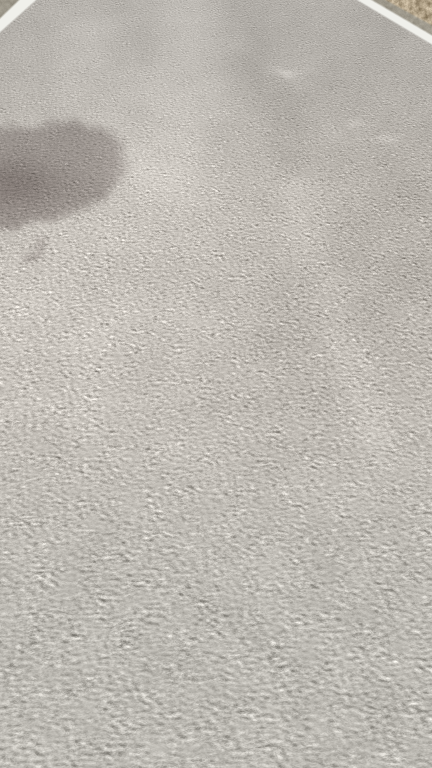
This texture is drawn by a Shadertoy shader. Its source:

```glsl
// Sunlit asphalt road running away from the viewer, with painted edges and a damp patch.
// Broad tone comes from soft blobs and wheel tracks; the stone grain is gradient noise
// in perspective coordinates: clumped relief, sparse dark gaps and bright chips.

const vec3 ROAD_FAR = vec3(0.705, 0.690, 0.667);
const vec3 ROAD_MID = vec3(0.772, 0.752, 0.724);
const vec3 ROAD_NEAR = vec3(0.738, 0.727, 0.700);
const vec3 PAINT = vec3(0.94, 0.94, 0.92);
const vec3 SHOULDER = vec3(0.62, 0.60, 0.55);
const vec3 VERGE = vec3(0.70, 0.64, 0.54);
const vec3 DAMP_TINT = vec3(0.755, 0.735, 0.735);

const vec2 VANISH = vec2(0.22, 1.35);       // vanishing point of the grain
const vec2 GRAIN_FREQ = vec2(135.0, 235.0); // stones across and along the road
const float RELIEF_GAIN = 0.095;
const float FINE_GAIN = 0.120;
const float GAP_GAIN = 0.130;
const float CHIP_GAIN = 0.110;
const float MOTTLE_GAIN = 0.050;
const float EDGE_SOFT = 0.0018;

vec2 hashGradient(vec2 cell) {
    vec3 q = fract(cell.xyx * vec3(0.1031, 0.1030, 0.0973));
    q += dot(q, q.yzx + 33.33);
    float angle = 6.2832 * fract((q.x + q.y) * q.z);
    return vec2(cos(angle), sin(angle));
}

float gradientNoise(vec2 p) {
    vec2 i = floor(p), f = p - i;
    vec2 u = f * f * f * (f * (f * 6.0 - 15.0) + 10.0);
    vec2 e = vec2(0.0, 1.0);
    float a = dot(hashGradient(i), f);
    float b = dot(hashGradient(i + e.yx), f - e.yx);
    float c = dot(hashGradient(i + e.xy), f - e.xy);
    float d = dot(hashGradient(i + e.yy), f - e.yy);
    return mix(mix(a, b, u.x), mix(c, d, u.x), u.y);
}

float fbm(vec2 p) {
    float sum = 0.0, gain = 0.6;
    for (int k = 0; k < 4; k++) {
        sum += gain * gradientNoise(p);
        p = p * 2.03 + 17.3;
        gain *= 0.55;
    }
    return sum;
}

float blob(vec2 p, vec2 centre, vec2 radius) {
    vec2 q = (p - centre) / radius;
    return exp(-dot(q, q));
}

// Soft streak along a segment.
float streak(vec2 p, vec2 a, vec2 b, float width) {
    vec2 pa = p - a, ba = b - a;
    float d = length(pa - ba * clamp(dot(pa, ba) / dot(ba, ba), 0.0, 1.0)) / width;
    return exp(-d * d);
}

// Coverage of the half plane to the left of the direction a to b.
float leftOf(vec2 p, vec2 a, vec2 b) {
    vec2 n = normalize(vec2(a.y - b.y, b.x - a.x));
    return smoothstep(-EDGE_SOFT, EDGE_SOFT, dot(p - a, n));
}

float ellipseDistance(vec2 p, vec2 centre, vec2 radius) {
    return (length((p - centre) / radius) - 1.0) * min(radius.x, radius.y);
}

vec3 roadTone(vec2 p) {
    vec3 col = mix(ROAD_NEAR, ROAD_MID, smoothstep(0.15, 0.55, p.y));
    col = mix(col, ROAD_FAR, smoothstep(0.70, 1.0, p.y));
    vec2 q = p + 0.03 * vec2(fbm(p * 14.0), fbm(p * 14.0 + 5.0));
    float light = 0.0;
    light += 0.045 * streak(q, vec2(0.25, 1.0), vec2(0.22, 0.78), 0.050);
    light += 0.030 * streak(q, vec2(0.10, 0.96), vec2(0.16, 0.78), 0.050);
    light += 0.025 * blob(q, vec2(0.07, 0.60), vec2(0.16, 0.13));
    light += 0.035 * streak(q, vec2(0.385, 0.75), vec2(0.488, 0.43), 0.026);
    light -= 0.035 * streak(q, vec2(0.31, 1.0), vec2(0.38, 0.80), 0.030);
    light -= 0.055 * blob(q, vec2(0.52, 0.70), vec2(0.14, 0.20));
    light -= 0.030 * blob(q, vec2(0.37, 0.55), vec2(0.08, 0.11));
    // Worn pale spots
    light += 0.085 * blob(q, vec2(0.374, 0.908), vec2(0.020, 0.006));
    light += 0.060 * blob(q, vec2(0.465, 0.842), vec2(0.014, 0.005));
    light += 0.070 * blob(q, vec2(0.500, 0.824), vec2(0.020, 0.005));
    return col + light + MOTTLE_GAIN * fbm(p * vec2(13.0, 18.0));
}

float stoneGrain(vec2 p) {
    float depth = VANISH.y - p.y;
    vec2 g = vec2((p.x - VANISH.x) / depth, -log(depth)) * GRAIN_FREQ;
    vec2 turned = mat2(0.90, 0.44, -0.44, 0.90) * g;
    float relief = gradientNoise(g) - gradientNoise(g + vec2(0.25, 0.60));
    float fine = gradientNoise(turned * 1.75 + 41.0) + 0.8 * gradientNoise(g * 2.9 + 7.0);
    float mixed = gradientNoise(turned * 0.9 + 19.0) + 0.6 * fine;
    float gaps = smoothstep(0.22, 0.62, mixed - 0.3 * relief);
    float chips = smoothstep(0.30, 0.65, -mixed + 0.3 * relief);
    float clump = clamp(1.0 + 1.3 * fbm(g * 0.22), 0.4, 1.7);
    float fade = mix(0.45, 1.0, smoothstep(0.36, 0.72, depth));
    return fade * clump * (RELIEF_GAIN * relief + FINE_GAIN * fine
        - GAP_GAIN * gaps + CHIP_GAIN * chips);
}

float dampness(vec2 p) {
    vec2 q = p + 0.014 * vec2(fbm(p * 30.0), fbm(p * 30.0 + 9.0));
    float right = ellipseDistance(q, vec2(0.096, 0.791), vec2(0.067, 0.053));
    float left = ellipseDistance(q, vec2(-0.013, 0.768), vec2(0.135, 0.067));
    float h = max(0.04 - abs(right - left), 0.0);
    float d = min(right, left) - h * h / 0.16;
    float wet = (1.0 - smoothstep(-0.012, 0.006, d)) * 0.80;
    wet += 0.55 * blob(p, vec2(0.012, 0.757), vec2(0.065, 0.035));
    return wet + 0.50 * streak(q, vec2(0.038, 0.663), vec2(0.054, 0.682), 0.008);
}

void mainImage(out vec4 fragColor, in vec2 fragCoord) {
    vec2 p = fragCoord / iResolution.y;
    p.x *= 0.5625 * iResolution.y / iResolution.x;
    vec3 col = roadTone(p) + stoneGrain(p);
    col *= mix(vec3(1.0), DAMP_TINT, dampness(p));
    // Painted edges, then the ground beyond them
    float rough = fbm(p * 120.0);
    col = mix(col, PAINT, leftOf(p, vec2(0.0, 0.958), vec2(0.047, 1.0)));
    col = mix(col, SHOULDER + 0.15 * rough, leftOf(p, vec2(0.0, 0.976), vec2(0.025, 1.0)));
    col = mix(col, PAINT, leftOf(p, vec2(0.465, 1.0), vec2(0.5625, 0.942)));
    col = mix(col, SHOULDER + 0.15 * rough, leftOf(p, vec2(0.484, 1.0), vec2(0.5625, 0.954)));
    col = mix(col, VERGE + 0.40 * rough, leftOf(p, vec2(0.502, 1.0), vec2(0.5625, 0.967)));
    fragColor = vec4(clamp(col, 0.0, 1.0), 1.0);
}
```
